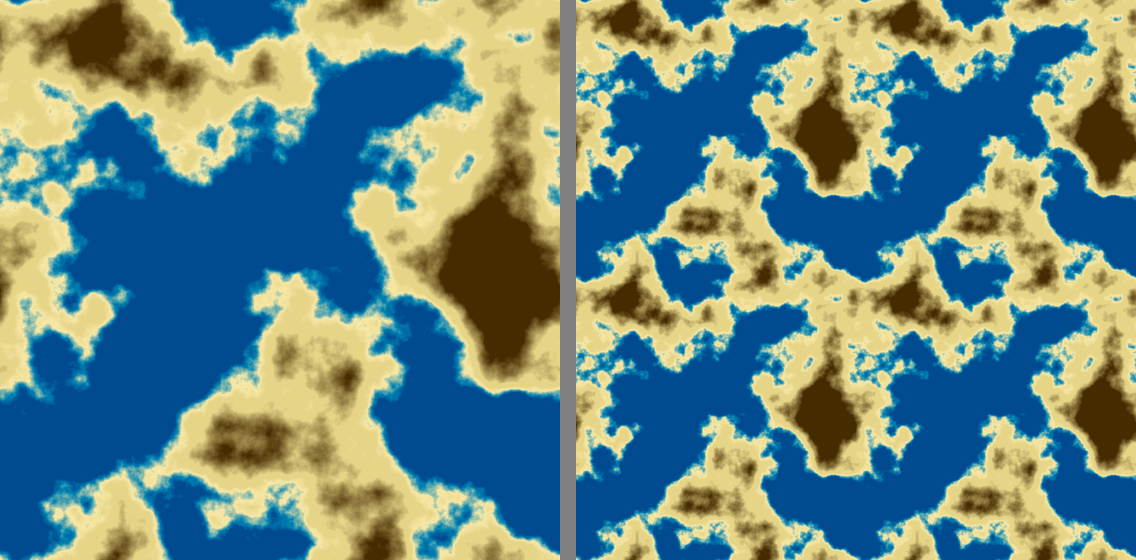
Left, the tile; right, the same tile 2 across and 2 down.
A WebGL 2 fragment shader for this texture:

```glsl
#version 300 es
precision highp float;
// Tiling relief map: sandy islands with dark brown highlands in a deep blue sea.

uniform vec2 u_resolution;
out vec4 fragColor;

// Unit gradient at a lattice point, one set per octave.
vec2 latticeGradient(ivec2 cell, int period, int octave) {
    uvec2 c = uvec2((cell % period + period) % period);
    uint h = c.x * 1597u + c.y * 51749u + uint(octave) * 7919u + 37u;
    h = (h ^ (h >> 16)) * 73244475u;
    h = (h ^ (h >> 15)) * 73244475u;
    h ^= h >> 16;
    float angle = 6.28319 * float(h & 65535u) / 65536.0;
    return vec2(cos(angle), sin(angle));
}

// Gradient noise that wraps after a whole number of cells.
float gradientNoise(vec2 p, int period, int octave) {
    ivec2 cell = ivec2(floor(p));
    vec2 f = fract(p);
    vec2 fade = f * f * f * (f * (f * 6.0 - 15.0) + 10.0);
    ivec2 e = ivec2(1, 0);
    float a = dot(latticeGradient(cell, period, octave), f);
    float b = dot(latticeGradient(cell + e.xy, period, octave), f - vec2(1.0, 0.0));
    float c = dot(latticeGradient(cell + e.yx, period, octave), f - vec2(0.0, 1.0));
    float d = dot(latticeGradient(cell + e.xx, period, octave), f - 1.0);
    return mix(mix(a, b, fade.x), mix(c, d, fade.x), fade.y);
}

// Sum of octaves, each shifted so that their lattices never line up.
float terrainHeight(vec2 uv) {
    float height = 0.0;
    float amplitude = 1.0;
    int period = 3;
    for (int octave = 0; octave < 8; octave++) {
        vec2 shift = fract(vec2(0.618, 0.755) * float(octave + 1));
        height += amplitude * gradientNoise(uv * float(period) + shift, period, octave);
        amplitude *= 0.5;
        period *= 2;
    }
    return height;
}

float ramp(float low, float high, float x) {
    return clamp((x - low) / (high - low), 0.0, 1.0);
}

// Height to colour: sea floor, shallows, bright beach, plain, highland.
vec3 terrainColor(float height) {
    vec3 deepSea = vec3(0.0, 0.29, 0.56);
    vec3 shallows = vec3(0.0, 0.51, 0.70);
    vec3 beach = vec3(0.97, 0.91, 0.65);
    vec3 plain = vec3(0.90, 0.83, 0.53);
    vec3 highland = vec3(0.27, 0.17, 0.0);

    vec3 color = mix(deepSea, shallows, ramp(-0.088, -0.036, height));
    color = mix(color, beach, ramp(-0.036, 0.033, height));
    color = mix(color, plain, ramp(0.033, 0.10, height));
    return mix(color, highland, ramp(0.19, 0.405, height));
}

void main() {
    vec2 uv = gl_FragCoord.xy / u_resolution;
    fragColor = vec4(terrainColor(terrainHeight(uv)), 1.0);
}
```
